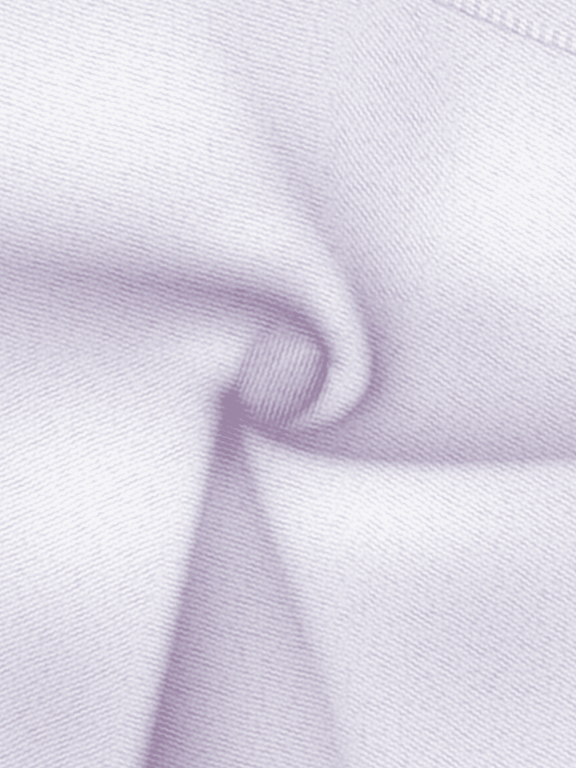
Write a Shadertoy shader that draws this texture.

```glsl
// Pale lilac knit cloth twisted into a spiral of soft folds.
// Each fold is a cubic curve with a different shadow falloff on either side;
// broad glows model the ridges, and each panel has its own stitch direction.

#define LIGHT_CLOTH vec3(0.945, 0.943, 0.962)
#define DEEP_SHADOW vec3(0.63, 0.55, 0.67)
#define TWIST_CENTER vec2(0.37, 0.505)
#define BASE_SHADE 0.19
#define FOLD_DEPTH 1.08
#define STITCH_ROWS 140.0
#define STITCH_DEPTH 0.13
#define FUZZ_DEPTH 0.21
#define CURVE_STEPS 18

const float TAU = 6.2831853;

vec2 hash2(vec2 p) {
    p = vec2(dot(p, vec2(127.1, 311.7)), dot(p, vec2(269.5, 183.3)));
    return fract(sin(p) * 43758.5);
}

// Distance to the nearest scattered point.
float cellNoise(vec2 p) {
    vec2 cell = floor(p), f = fract(p);
    float nearest = 2.0;
    for (int y = -1; y <= 1; y++)
    for (int x = -1; x <= 1; x++) {
        vec2 o = vec2(x, y);
        nearest = min(nearest, length(o + hash2(cell + o) - f));
    }
    return nearest;
}

vec2 cubic(vec2 a, vec2 b, vec2 c, vec2 d, float t) {
    float s = 1.0 - t;
    return s*s*s*a + 3.0*s*s*t*b + 3.0*s*t*t*c + t*t*t*d;
}

// widths: left and right at the start, then left and right at the end.
float crease(vec2 p, vec2 a, vec2 b, vec2 c, vec2 d, vec4 widths, vec2 weight) {
    float best = 1e3, along = 0.0, side = 0.0;
    vec2 from = a;
    for (int i = 1; i <= CURVE_STEPS; i++) {
        vec2 to = cubic(a, b, c, d, float(i) / float(CURVE_STEPS));
        vec2 e = to - from, q = p - from;
        float h = clamp(dot(q, e) / dot(e, e), 0.0, 1.0);
        vec2 off = q - h * e;
        float dist = length(off);
        if (dist < best) {
            best = dist;
            along = (float(i - 1) + h) / float(CURVE_STEPS);
            side = (e.x * off.y - e.y * off.x) / (length(e) * max(dist, 1e-5));
        }
        from = to;
    }
    vec2 w = mix(widths.xy, widths.zw, along);
    float width = mix(w.y, w.x, 0.5 + 0.5 * side);
    return mix(weight.x, weight.y, along) * exp(-pow(best / width, 1.25));
}

float glow(vec2 p, vec2 center, vec2 radius) {
    vec2 q = (p - center) / radius;
    return exp(-dot(q, q));
}

float foldShadow(vec2 p) {
    // Upper fold curling over the pocket
    float upper = max(
        crease(p, vec2(-.052,.66), vec2(.20,.622), vec2(.415,.637), vec2(.424,.531),
               vec4(.07,.13,.017,.008), vec2(.34,.95)),
        crease(p, vec2(.424,.531), vec2(.424,.485), vec2(.391,.455), vec2(.35,.447),
               vec4(.008,.02,.008,.02), vec2(.95,.3)));
    // Outer roll on the right
    float outer = max(
        crease(p, vec2(.30,.93), vec2(.42,.68), vec2(.505,.60), vec2(.484,.499),
               vec4(.09,.04,.032,.008), vec2(.12,.72)),
        crease(p, vec2(.484,.499), vec2(.46,.45), vec2(.42,.432), vec2(.365,.437),
               vec4(.032,.008,.018,.009), vec2(.72,.3)));
    // Lower folds fanning out
    float lower = crease(p, vec2(.30,.479), vec2(.35,.40), vec2(.495,.39), vec2(.78,.408),
                         vec4(.014,.013,.09,.01), vec2(.75,.36));
    float left = crease(p, vec2(.35,.575), vec2(.295,.545), vec2(.27,.33), vec2(.185,-.03),
                        vec4(.012,.007,.10,.014), vec2(.22,.74));
    float middle = crease(p, vec2(.302,.479), vec2(.325,.32), vec2(.40,.20), vec2(.45,-.03),
                          vec4(.01,.03,.022,.07), vec2(.5,.16));
    return 1.0 - (1.0-upper) * (1.0-outer) * (1.0-lower) * (1.0-left) * (1.0-middle);
}

float broadShade(vec2 p) {
    float ridges = .22 * glow(p, vec2(.11,.36), vec2(.17,.14))
                 + .20 * glow(p, vec2(.13,.87), vec2(.28,.13))
                 + .22 * glow(p, vec2(.43,.59), vec2(.035,.09))
                 + .22 * glow(p, vec2(.67,.75), vec2(.17,.16))
                 + .20 * glow(p, vec2(.50,.33), vec2(.18,.06))
                 + .20 * glow(p, vec2(.28,.55), vec2(.07,.035))
                 + .14 * glow(p, vec2(.33,.69), vec2(.08,.04));
    float hollows = .34 * glow(p, TWIST_CENTER, vec2(.05,.055))
                  + .30 * glow(p, vec2(.292,.435), vec2(.022,.05))
                  + .12 * glow(p, vec2(.55,.84), vec2(.08,.12))
                  + .14 * glow(p, vec2(.62,.58), vec2(.08,.07))
                  + .18 * glow(p, vec2(.05,.07), vec2(.13,.15))
                  + .12 * glow(p, vec2(.64,.17), vec2(.15,.12));
    return BASE_SHADE + hollows - ridges;
}

float stitches(vec2 p, float angle) {
    vec2 q = mat2(cos(angle), -sin(angle), sin(angle), cos(angle)) * p;
    q.y += 0.0012 * sin(q.x * 29.0) + 0.0006 * sin(q.x * 83.0 + q.y * 40.0);
    float loopShape = abs(fract(q.x * STITCH_ROWS * 0.8) - 0.5);
    return sin(TAU * (q.y * STITCH_ROWS + 0.28 * loopShape));
}

float knit(vec2 p) {
    vec2 q = p - TWIST_CENTER;
    float onRight = smoothstep(.02, .14, q.x);
    float onLeft = smoothstep(.02, -.02, q.x - .28 * q.y + .09) * smoothstep(.08, .0, q.y);
    float inPocket = smoothstep(.07, .05, length(q));
    float inValley = glow(q, vec2(.14, .30), vec2(.10, .26));
    float rows = mix(stitches(q, -.30), stitches(q, -.55), onRight);
    rows = mix(rows, stitches(q, -.95), smoothstep(.35, .75, inValley));
    rows = mix(rows, stitches(q, .42), onLeft);
    rows = mix(rows, stitches(q, 1.25), inPocket);
    float mottle = cellNoise(q * 52.0);
    float fuzz = cellNoise(q * 145.0) + 0.35 * mottle - 0.65;
    return STITCH_DEPTH * rows * (0.4 + 1.2 * mottle) + FUZZ_DEPTH * fuzz;
}

// Seam with short cross stitches in the upper right corner.
float seam(vec2 p) {
    vec2 q = p - vec2(.565, 1.0), dir = normalize(vec2(.92, -.39));
    float s = dot(q, dir), n = dot(q, vec2(-dir.y, dir.x)) - 0.2 * s * s;
    float dash = smoothstep(.2, .8, .5 + .5 * sin(TAU * (s * 55.0 + n * 15.0)));
    float band = smoothstep(-.002, .003, n) * smoothstep(.024, .018, n);
    return .25 * exp(-pow(n / .003, 2.0)) + band * (.18 * dash - .08);
}

void mainImage(out vec4 fragColor, in vec2 fragCoord) {
    vec2 p = fragCoord / iResolution.y;
    p.x *= 0.75 * iResolution.y / iResolution.x;
    float shade = broadShade(p) + FOLD_DEPTH * foldShadow(p) + knit(p) + seam(p);
    shade = clamp(shade, -0.06, 1.05);
    vec3 color = mix(LIGHT_CLOTH, DEEP_SHADOW, shade);
    color += vec3(0.0, .055, .05) * shade * (1.0 - shade);  // cool midtones
    fragColor = vec4(color, 1.0);
}
```
